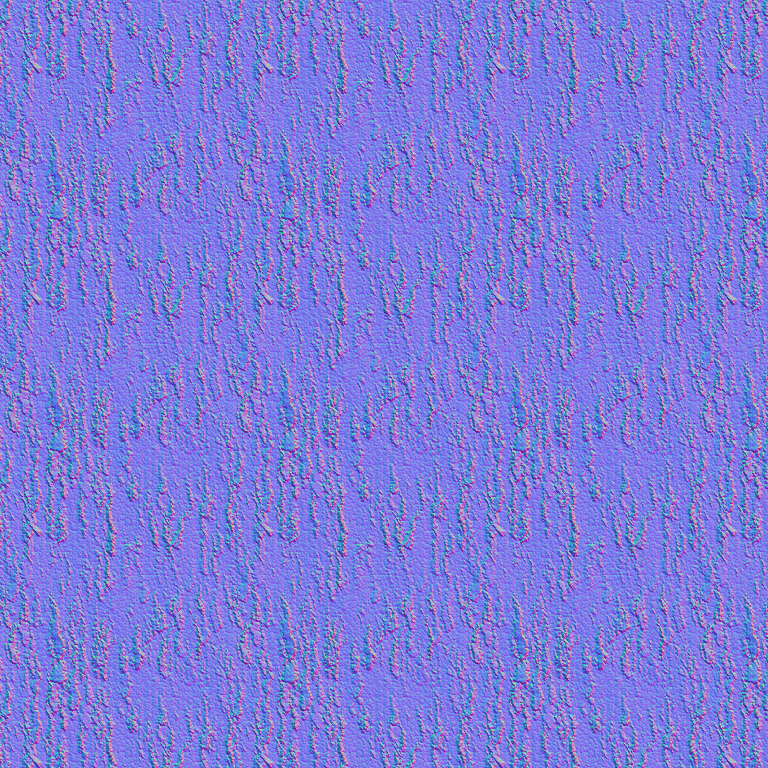
This texture map is drawn by a WebGL 1 fragment shader. Its source:

```glsl
precision highp float;

uniform vec2 u_resolution;

const float REPEATS = 3.317;       // tiles across and down
const float FLAKE_HEIGHT = 0.036;  // relief, in tile units
const float EDGE_WIDTH = 0.011;
const float RAGGEDNESS = 0.016;
const float GRAIN_HEIGHT = 0.0028;
const float FINE_HEIGHT = 0.0042;
const float STRIPE_HEIGHT = 0.0026;
const float SWELL_HEIGHT = 0.002;
const float SLOPE_STEP = 0.0024;
const vec2 GRAIN_GRID = vec2(47.0, 43.0);
const vec2 FINE_GRID = vec2(97.0, 89.0);
const vec2 STRIPE_GRID = vec2(61.0, 5.0);
const vec2 LONG_GRID = vec2(10.0, 5.0);
const vec2 THIN_GRID = vec2(13.0, 6.0);
const vec2 SHORT_GRID = vec2(19.0, 11.0);
const vec3 FLAT_COLOR = vec3(0.495, 0.485, 0.5);
const vec3 NORMAL_SCALE = vec3(0.41, 0.41, 0.43);
const float TAU = 6.2831853;

vec2 hash2(vec2 p) {
  vec2 k = vec2(dot(p, vec2(127.1, 311.7)), dot(p, vec2(269.5, 183.3)));
  return fract(sin(k) * 43758.547);
}

// Squared distance to the nearest scattered point, wrapping once per tile
float cellular(vec2 p, vec2 grid) {
  vec2 cell = floor(p * grid);
  vec2 local = fract(p * grid);
  float nearest = 2.0;
  for (int j = -1; j <= 1; j++) {
    for (int i = -1; i <= 1; i++) {
      vec2 offset = vec2(float(i), float(j));
      vec2 d = offset + hash2(mod(cell + offset, grid)) - local;
      nearest = min(nearest, dot(d, d));
    }
  }
  return nearest;
}

// Raised tongue: blunt at its foot, pointed at its tip, one side higher
float flake(vec2 q, vec2 size, float lean, float seed, float ragged) {
  float t = clamp(q.y / size.y, 0.0, 1.0);
  float wobble = 0.006 * sin(q.y * 43.0 + seed * TAU)
               + 0.003 * sin(q.y * 117.0 + seed * 29.0)
               + 0.0015 * sin(q.y * 290.0 + seed * 71.0);
  float x = q.x - lean * q.y - wobble;
  float halfWidth = size.x * sqrt(min(t * 5.0, 1.0)) * pow(1.0 - t, 0.6);
  float inside = halfWidth - abs(x) + ragged;
  inside = min(inside, min(q.y, size.y - q.y) + ragged);
  float side = seed < 0.4 ? -1.0 : 1.0;
  float tilt = 0.65 + 0.35 * side * clamp(x / size.x, -1.0, 1.0);
  return smoothstep(0.0, EDGE_WIDTH, inside) * tilt * mix(1.0, 0.5, t);
}

// Flakes up to 1.7 cells tall rise from a random foot in every cell
float scatterFlakes(vec2 p, vec2 grid, float salt, float ragged) {
  vec2 cell = floor(p * grid);
  float top = 0.0;
  for (int j = -2; j <= 0; j++) {
    for (int i = -1; i <= 1; i++) {
      vec2 id = cell + vec2(float(i), float(j));
      vec2 key = mod(id, grid) + salt;
      vec2 place = hash2(key);
      vec2 form = hash2(key + 57.3);
      vec2 kind = hash2(key + 113.9);
      vec2 size = vec2(mix(0.1, 0.33, form.x), mix(0.5, 1.7, form.y)) / grid;
      float lift = smoothstep(-0.1, 0.8, kind.x);
      vec2 q = p - (id + place) / grid;
      top = max(top, lift * flake(q, size, (form.x - 0.65) * 0.2, kind.y, ragged));
    }
  }
  return top;
}

// Offset from an anchor, wrapped to the nearest tile
vec2 fromAnchor(vec2 p, vec2 anchor) {
  return fract(p - anchor + 0.5) - 0.5;
}

float surfaceHeight(vec2 p) {
  float grain = cellular(p, GRAIN_GRID);
  float fine = cellular(p + 0.37, FINE_GRID);
  float ragged = RAGGEDNESS * (0.28 - 0.5 * grain - 0.5 * fine);

  // Scattered flakes, lower in two smooth patches
  float flakes = scatterFlakes(p, LONG_GRID, 3.0, ragged);
  flakes += 0.7 * scatterFlakes(p, THIN_GRID, 83.0, ragged);
  flakes += 0.45 * scatterFlakes(p, SHORT_GRID, 41.0, ragged);
  float patches = max(0.0, cos(2.0 * TAU * (p.y - 0.33)));
  flakes *= 1.0 - 0.75 * patches * (0.5 + 0.5 * cos(TAU * (p.x - 0.75)));

  // Larger landmarks: knot, ridge above it, slanted strip, forked pair
  float marks = 1.3 * flake(fromAnchor(p, vec2(0.255, 0.36)), vec2(0.042, 0.11), 0.0, 0.6, ragged);
  marks = max(marks, 1.2 * flake(fromAnchor(p, vec2(0.26, 0.46)), vec2(0.03, 0.3), -0.12, 0.8, ragged));
  marks = max(marks, flake(fromAnchor(p, vec2(0.165, 0.0)), vec2(0.022, 0.2), -0.42, 0.2, ragged));
  marks = max(marks, flake(fromAnchor(p, vec2(0.73, 0.93)), vec2(0.02, 0.2), 0.45, 0.7, ragged));
  marks = max(marks, flake(fromAnchor(p, vec2(0.73, 0.95)), vec2(0.014, 0.19), -0.2, 0.4, ragged));

  // Plaster grain, brushed stripes and broad swells
  float swell = sin(TAU * (3.0 * p.x + p.y)) + 0.6 * sin(TAU * (5.0 * p.x - 2.0 * p.y) + 1.7);
  return FLAKE_HEIGHT * max(flakes, marks) - GRAIN_HEIGHT * grain - FINE_HEIGHT * fine
       - STRIPE_HEIGHT * cellular(p, STRIPE_GRID) + SWELL_HEIGHT * swell;
}

void main() {
  vec2 p = gl_FragCoord.xy / u_resolution * REPEATS;
  vec2 dx = vec2(SLOPE_STEP, 0.0);
  vec2 dy = dx.yx;
  vec2 slope = vec2(surfaceHeight(p + dx) - surfaceHeight(p - dx),
                    surfaceHeight(p + dy) - surfaceHeight(p - dy)) / (2.0 * SLOPE_STEP);
  vec3 normal = normalize(vec3(-slope, 1.0));
  gl_FragColor = vec4(FLAT_COLOR + NORMAL_SCALE * normal, 1.0);
}
```
